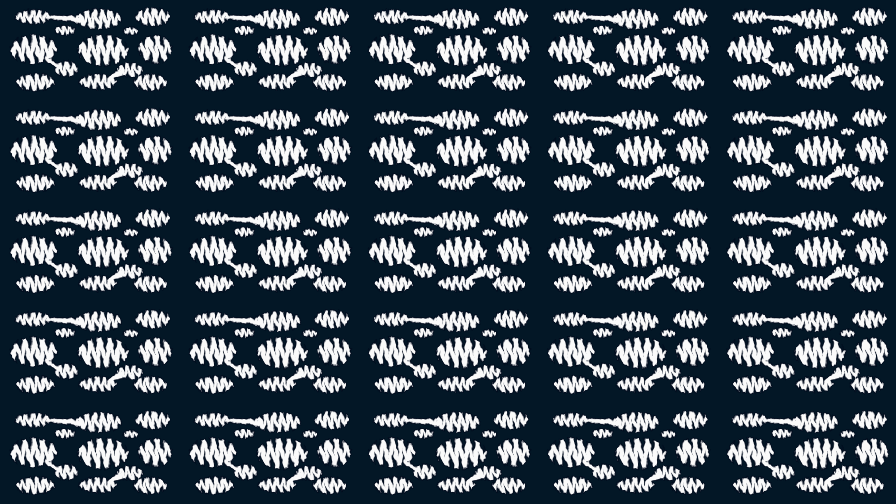
Give the GLSL for this pattern, as a WebGL 2 fragment shader.

```glsl
#version 300 es
precision highp float;
// Tiled navy cloth with clusters of white scribbled ovals joined by thin threads.

uniform vec2 u_resolution;
out vec4 fragColor;

const vec2 REPEATS = vec2(5.0, 5.0);
const vec2 CELL = vec2(160.0, 90.0);        // size of one repeat in motif units
const vec3 NAVY = vec3(0.01, 0.09, 0.15);
const vec3 DEEP_NAVY = vec3(0.00, 0.04, 0.11);
const vec3 WHITE = vec3(0.98);
const float STROKE = 0.23;                  // half stroke width / zigzag pitch
const float PITCH_BASE = 4.2;               // zigzag pitch of a flat oval
const float PITCH_GROWTH = 0.33;            // extra pitch per unit of height
const float SLANT = 0.12;
const float WOBBLE = 2.4;                   // hand-drawn drift of the strokes
const float FRAY = 1.5;                     // roughness of the outlines
const float SOFTNESS = 0.8;                 // least edge half width
const float HALO = 1.0;                     // width of the dark rim
const vec2 COARSE_GRID = vec2(24.0, 14.0);  // noise cells per repeat
const vec2 FINE_GRID = vec2(72.0, 34.0);

const int OVALS = 13;
const vec2 CENTER[OVALS] = vec2[OVALS](
    vec2(29.5, 75.0), vec2(87.5, 73.0), vec2(136.5, 75.0),
    vec2(58.0, 63.0), vec2(117.0, 62.5),
    vec2(30.0, 46.0), vec2(92.0, 45.0), vec2(138.5, 46.0),
    vec2(59.5, 28.5), vec2(116.0, 27.5),
    vec2(31.5, 16.5), vec2(87.5, 17.0), vec2(134.0, 16.5));
const vec2 RADII[OVALS] = vec2[OVALS](
    vec2(15.0, 5.8), vec2(20.5, 8.5), vec2(15.0, 7.5),
    vec2(8.5, 4.0), vec2(6.5, 3.0),
    vec2(20.5, 12.3), vec2(22.0, 13.5), vec2(14.3, 12.0),
    vec2(10.0, 6.5), vec2(11.0, 6.0),
    vec2(16.5, 7.3), vec2(16.0, 6.5), vec2(14.5, 7.0));

// Pseudo-random unit gradient at a lattice point
vec2 gradient(vec2 lattice) {
    uvec2 q = uvec2(lattice);
    uint h = q.x * 1597u + q.y * 51749u + 977u;
    h = (h ^ (h >> 15)) * 73244u + 12347u;
    h = (h ^ (h >> 13)) * 48271u;
    h ^= h >> 16;
    float angle = float(h & 1023u) * 6.28319 / 1024.0;
    return vec2(cos(angle), sin(angle));
}

// Gradient noise that wraps after one repeat
float wrappedNoise(vec2 uv, vec2 grid) {
    vec2 p = uv * grid, i = floor(p), f = p - i;
    vec2 w = f * f * f * (f * (f * 6.0 - 15.0) + 10.0);
    vec2 a = mod(i, grid), b = mod(i + 1.0, grid);
    float n00 = dot(gradient(a), f);
    float n10 = dot(gradient(vec2(b.x, a.y)), f - vec2(1.0, 0.0));
    float n01 = dot(gradient(vec2(a.x, b.y)), f - vec2(0.0, 1.0));
    float n11 = dot(gradient(b), f - 1.0);
    return mix(mix(n00, n10, w.x), mix(n01, n11, w.x), w.y);
}

float ellipseDistance(vec2 p, vec2 r) {
    float k = length(p / r);
    return k * (k - 1.0) / max(length(p / (r * r)), 1e-3);
}

// Zigzag stroke whose swing follows the outline of an oval
float scribbleDistance(vec2 p, vec2 r, float drift, float phase) {
    float pitch = PITCH_BASE + PITCH_GROWTH * r.y;
    float swing = r.y * sqrt(max(1.0 - p.x * p.x / (r.x * r.x), 0.0));
    float t = fract((p.x + SLANT * p.y + drift) / pitch + phase);
    float zigzag = 4.0 * abs(t - 0.5) - 1.0;
    float slope = 4.0 * swing / pitch;
    return abs(p.y - swing * zigzag) / sqrt(1.0 + slope * slope) - STROKE * pitch;
}

// Thread from a to b that changes radius along its length
float threadDistance(vec2 p, vec2 a, vec2 b, float ra, float rb) {
    vec2 ab = b - a;
    float t = clamp(dot(p - a, ab) / dot(ab, ab), 0.0, 1.0);
    return length(p - a - ab * t) - mix(ra, rb, t);
}

void main() {
    vec2 uv = fract(gl_FragCoord.xy / u_resolution * REPEATS);
    vec2 p = uv * CELL;
    float drift = WOBBLE * wrappedNoise(uv, COARSE_GRID);
    float fray = FRAY * wrappedNoise(uv, FINE_GRID);

    // Scribbled ovals
    float d = 1e3;
    for (int i = 0; i < OVALS; i++) {
        vec2 q = p - CENTER[i];
        float oval = ellipseDistance(q, RADII[i]) + fray + 0.4 * drift;
        float scribble = scribbleDistance(q, RADII[i], drift, float(i) * 0.37);
        d = min(d, max(oval, scribble + 0.4 * fray));
    }

    // Connecting threads
    vec2 q = p + vec2(0.0, drift);
    d = min(d, threadDistance(q, vec2(42.0, 75.0), vec2(72.0, 72.5), 0.9, 2.6) + 0.6 * fray);
    d = min(d, threadDistance(q, vec2(42.0, 38.0), vec2(54.0, 29.5), 1.8, 1.6) + 0.6 * fray);
    d = min(d, threadDistance(q, vec2(98.0, 20.0), vec2(109.0, 26.0), 2.0, 1.8) + 0.6 * fray);

    // Dark rim and smooth white fill
    float pixel = CELL.x * REPEATS.x / u_resolution.x;
    float edge = max(SOFTNESS, 0.7 * pixel);
    vec3 color = mix(DEEP_NAVY, NAVY, smoothstep(0.5 * edge, edge + HALO, d));
    color = mix(color, WHITE, 1.0 - smoothstep(-edge, edge, d));
    fragColor = vec4(color, 1.0);
}
```
